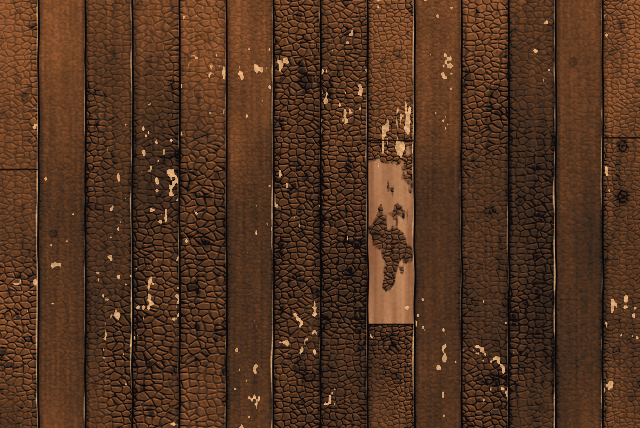
This texture is drawn by a WebGL 1 fragment shader. Its source:

```glsl
precision highp float;
// Charred vertical timber planks with crackled faces, pale chips and one bare board.
uniform vec2 u_resolution;

const float PLANK_WIDTH = 0.1099;
const float FIRST_SEAM = 0.0900;
const vec3 SOOT  = vec3(0.07, 0.045, 0.045);
const vec3 UMBER = vec3(0.21, 0.15, 0.11);
const vec3 BROWN = vec3(0.32, 0.20, 0.12);
const vec3 RUST  = vec3(0.45, 0.27, 0.15);
const vec3 TAN   = vec3(0.62, 0.37, 0.21);
const vec3 CREAM = vec3(0.90, 0.69, 0.48);

float hash(vec2 p) {
  vec3 q = fract(vec3(p.xyx) * 0.1031);
  q += dot(q, q.yzx + 33.33);
  return fract((q.x + q.y) * q.z);
}

float noise(vec2 p) {
  vec2 i = floor(p), f = fract(p);
  f = f * f * (3.0 - 2.0 * f);
  return mix(mix(hash(i), hash(i + vec2(1, 0)), f.x),
             mix(hash(i + vec2(0, 1)), hash(i + vec2(1, 1)), f.x), f.y);
}

float fbm(vec2 p) {
  return 0.55 * noise(p) + 0.3 * noise(p * 2.1 + 17.0) + 0.15 * noise(p * 4.3 + 41.0);
}

// Height of blistered char: 0 in the cracks, 1 on the cell tops.
float blisters(vec2 p) {
  p += 0.5 * vec2(noise(p * 0.8), noise(p * 0.8 + 31.0));
  vec2 cell = floor(p), f = fract(p);
  float nearest = 8.0, second = 8.0;
  for (int y = -1; y <= 1; y++) {
    for (int x = -1; x <= 1; x++) {
      vec2 o = vec2(float(x), float(y));
      vec2 jitter = vec2(hash(cell + o), hash(cell + o + 57.0));
      float d = length(o + 0.1 + 0.8 * jitter - f);
      second = min(second, max(nearest, d));
      nearest = min(nearest, d);
    }
  }
  return smoothstep(0.0, 0.32, second - nearest);
}

// Five-step colour ramp from soot to tan.
vec3 charRamp(float t) {
  t = clamp(t, 0.0, 1.0) * 4.0;
  vec3 c = mix(SOOT, UMBER, clamp(t, 0.0, 1.0));
  c = mix(c, BROWN, clamp(t - 1.0, 0.0, 1.0));
  c = mix(c, RUST, clamp(t - 2.0, 0.0, 1.0));
  return mix(c, TAN, clamp(t - 3.0, 0.0, 1.0));
}

float isPlank(float id, float wanted) {
  return 1.0 - step(0.5, abs(id - wanted));
}

float line(float d, float halfWidth, float px) {
  return 1.0 - smoothstep(halfWidth - px * 0.6, halfWidth + px * 0.6, abs(d));
}

// Dark oval knot with faint rings; returns its darkening.
float knot(vec2 d, float radius) {
  float r = length(d * vec2(1.0, 0.8)) / radius;
  return (1.0 - smoothstep(0.6, 1.1, r)) * (0.7 + 0.3 * sin(r * 14.0));
}

void main() {
  vec2 p = gl_FragCoord.xy / u_resolution.y;
  float px = 1.0 / u_resolution.y;

  // Plank layout with slightly wandering seams
  float wobble = 0.003 * (noise(vec2(p.x * 3.0, p.y * 14.0)) - 0.5);
  float s = (p.x + wobble - FIRST_SEAM) / PLANK_WIDTH + 1.0;
  float id = floor(s), u = fract(s);
  float toRight = (1.0 - u) * PLANK_WIDTH;
  float seam = min(u * PLANK_WIDTH, toRight);
  vec2 q = p + vec2(id * 3.7, id * 7.3);
  float special = isPlank(id, 8.0);
  float smoothFace = max(isPlank(mod(id, 4.0), 1.0) * step(id, 11.5), isPlank(id, 12.0));

  // Broad tone: plank tint, height, scorch and grain
  float grain = noise(q * vec2(170.0, 7.0));
  float fine = noise(q * vec2(190.0, 240.0));
  float tone = 0.47 - 0.08 * cos(6.2832 * (id - 2.4) / 4.2);
  tone += 0.30 * smoothstep(0.45, 1.0, p.y) - 0.05 + 0.09 * smoothstep(0.3, 0.0, p.y);
  tone += 0.42 * (fbm(q * vec2(6.0, 3.5)) - 0.5);
  tone += 0.16 * (grain - 0.5) + 0.20 * (fine - 0.5);

  // Crackled relief lit from above
  vec2 cells = mix(vec2(46.0, 66.0), vec2(68.0, 96.0), hash(vec2(id, 5.0)));
  float crackle = smoothstep(0.2, 0.65, noise(q * vec2(7.0, 4.0) + 9.0)) * 0.6 + 0.4;
  crackle *= mix(1.0, 0.18, smoothFace);
  float h = blisters(q * cells);
  float slope = h - blisters((q + vec2(0.0012, 0.0034)) * cells);
  tone += crackle * (0.38 * slope - 0.34 * (1.0 - h) + 0.08);
  tone -= 0.35 * crackle * smoothstep(0.66, 0.76, fbm(q * vec2(42.0, 34.0) + 3.0));

  // Knots: scattered small ones, and two large ones on the last plank
  vec2 slot = vec2(id, floor(p.y * 3.0));
  vec2 spot = vec2(0.25 + 0.5 * hash(slot), 0.3 + 0.4 * hash(slot + 8.0));
  vec2 away = (vec2(u, fract(p.y * 3.0)) - spot) * vec2(PLANK_WIDTH, 0.3333);
  tone -= 0.3 * step(0.6, hash(slot + 23.0)) * knot(away, 0.012);
  tone -= 0.55 * max(knot(p - vec2(1.455, 0.658), 0.016), knot(p - vec2(1.455, 0.54), 0.018));
  tone -= 0.22 * (1.0 - smoothstep(0.002, 0.014, seam));
  vec3 color = charRamp(tone);

  // Bare board with ragged top and a scorched heart
  float ragged = fbm(q * vec2(45.0, 22.0));
  float bare = special * step(0.242, p.y);
  bare *= 1.0 - smoothstep(-0.015, 0.015, p.y - 0.62 + 0.22 * (ragged - 0.5));
  float heart = length((p - vec2(0.914, 0.424)) / vec2(0.042, 0.085));
  float scorch = 1.0 - smoothstep(-0.1, 0.12, heart - 1.0 + 1.9 * (ragged - 0.5));
  vec3 wood = mix(vec3(0.50, 0.31, 0.20), vec3(0.78, 0.56, 0.39),
                  0.6 * noise(q * vec2(90.0, 5.0)) + 0.25 * grain + 0.15 * fine);
  color = mix(color, wood, bare * (1.0 - 0.92 * scorch));

  // Pale chips in loose clusters, splintered above the bare board
  float cluster = smoothstep(0.45, 0.85, noise(q * vec2(12.0, 6.0) + 60.0));
  float splinter = special * smoothstep(0.54, 0.66, p.y) * (1.0 - smoothstep(0.70, 0.92, p.y));
  float flake = 0.7 * noise(q * vec2(62.0, 44.0)) + 0.3 * noise(q * vec2(170.0, 110.0));
  float sliver = 0.7 * noise(q * vec2(85.0, 20.0)) + 0.3 * noise(q * vec2(190.0, 70.0));
  float chips = smoothstep(0.0, 0.035, flake - mix(0.95, 0.75, cluster));
  chips = max(chips, smoothstep(0.0, 0.04, sliver - mix(1.05, 0.66, splinter)));

  // Raw wood showing along the right edge of planks
  float wear = max(isPlank(mod(id, 3.0), 2.0), isPlank(id, 0.0));
  float edge = noise(q * vec2(20.0, 30.0)) * 0.6 + noise(vec2(id * 9.0, p.y * 6.0)) * 0.4;
  float rim = 0.0026 + 0.007 * (edge - mix(0.62, 0.36, wear));
  chips = max(chips, 1.0 - smoothstep(rim - px, rim + px, toRight));
  color = mix(color, CREAM * (0.8 + 0.3 * fine), chips * 0.95);

  // Dark gaps between planks and at butt joints
  float joint = special * max(line(p.y - 0.672, 0.0018, px), line(p.y - 0.242, 0.0018, px));
  joint = max(joint, isPlank(id, 0.0) * line(p.y - 0.604, 0.0018, px));
  joint = max(joint, isPlank(id, 13.0) * line(p.y - 0.678, 0.0018, px));
  float gap = max(line(seam, 0.0022, px), joint * 0.85);
  color = mix(color, SOOT * 0.6, gap);

  gl_FragColor = vec4(color, 1.0);
}
```
